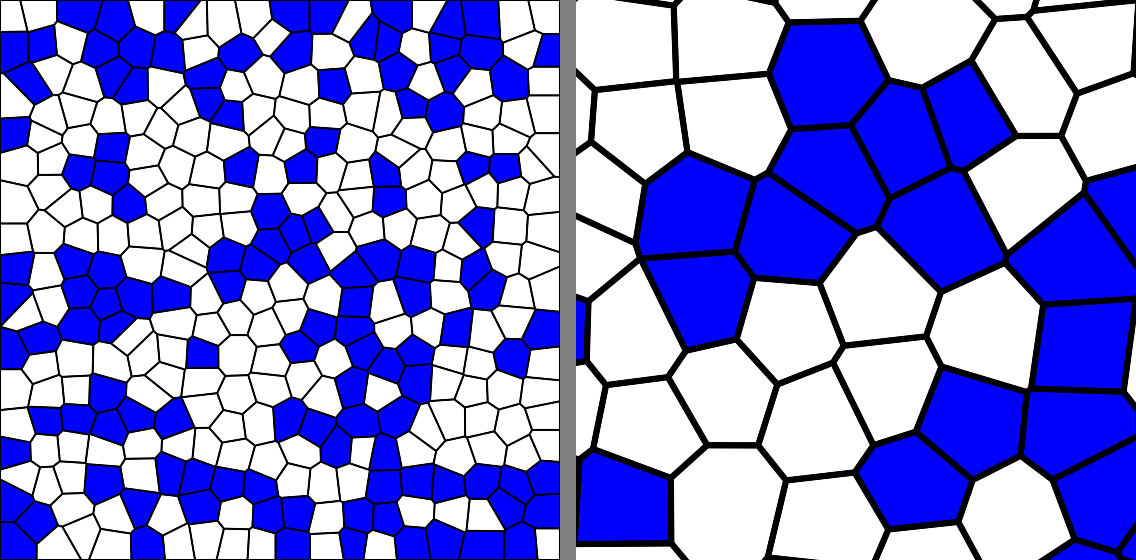
Left: the whole. Right: its middle third, enlarged.
This pattern is drawn by a WebGL 2 fragment shader. Its source:

```glsl
#version 300 es
precision highp float;
precision highp int;
// Irregular mosaic of white and blue polygons with thin black outlines.
// Jittered grid sites are pushed apart, then a Voronoi diagram is drawn
// from the exact distance to each cell's nearest side.

uniform vec2 u_resolution;
out vec4 fragColor;

const int GRID = 18;               // sites along each side of the canvas
const float JITTER = 0.88;         // random offset, in grid steps
const float SPACING = 1.0;         // sites closer than this repel
const float RIM_GAP = 0.45;        // least distance of a site from the rim
const float BLUE_SHARE = 0.39;
const float LINE_HALF_WIDTH = 0.0019;
const float RIM_WIDTH = 0.002;

const vec3 WHITE = vec3(1.0);
const vec3 BLUE = vec3(0.0, 0.0, 1.0);
const vec3 BLACK = vec3(0.0);

// Integer hash (PCG style): three values in 0..1 for a grid square.
vec3 hash3(ivec2 id, uint seed) {
    uvec3 v = uvec3(uint(id.x), uint(id.y), seed) * 1664525u + 1013904u;
    v.x += v.y * v.z;
    v.y += v.z * v.x;
    v.z += v.x * v.y;
    v ^= v >> 16u;
    v.x += v.y * v.z;
    v.y += v.z * v.x;
    v.z += v.x * v.y;
    return vec3(v >> 8u) / 16777216.0;
}

vec2 jitteredSite(ivec2 id, float jitter) {
    return vec2(id) + 0.5 + jitter * (hash3(id, 7u).xy - 0.5);
}

// Moves a site away from crowding neighbours to even out the cell sizes.
vec2 relaxedSite(ivec2 id, float jitter, float spacing) {
    vec2 site = jitteredSite(id, jitter);
    vec2 push = vec2(0.0);
    for (int y = -1; y <= 1; y++) {
        for (int x = -1; x <= 1; x++) {
            if (x == 0 && y == 0) continue;
            vec2 away = site - jitteredSite(id + ivec2(x, y), jitter);
            float dist = max(length(away), 1e-4);
            push += away / dist * 0.5 * max(spacing - dist, 0.0);
        }
    }
    site += clamp(push, -0.5, 0.5);
    return clamp(site, vec2(RIM_GAP), vec2(float(GRID) - RIM_GAP));
}

bool insideGrid(ivec2 id) {
    return all(greaterThanEqual(id, ivec2(0))) && all(lessThan(id, ivec2(GRID)));
}

// Returns the distance to the nearest cell side; nearestId names the cell.
float voronoiEdge(vec2 p, out ivec2 nearestId) {
    ivec2 base = ivec2(floor(p));
    vec2 sites[25];
    int nearest = 0;
    float nearestDist = 1e6;

    // Nearest site
    for (int i = 0; i < 25; i++) {
        ivec2 id = base + ivec2(i % 5, i / 5) - 2;
        sites[i] = vec2(1e3);
        if (!insideGrid(id)) continue;
        sites[i] = relaxedSite(id, JITTER, SPACING);
        float dist = distance(p, sites[i]);
        if (dist < nearestDist) {
            nearestDist = dist;
            nearest = i;
            nearestId = id;
        }
    }

    // Nearest bisector between that site and the others
    vec2 own = sites[nearest];
    float edge = 1e6;
    for (int i = 0; i < 25; i++) {
        vec2 across = sites[i] - own;
        if (i == nearest || dot(across, across) < 1e-6) continue;
        edge = min(edge, dot(0.5 * (own + sites[i]) - p, normalize(across)));
    }
    return edge;
}

// Coverage of a band reaching from distance 0 to width.
float band(float dist, float width, float pixel) {
    return 1.0 - smoothstep(width - 0.5 * pixel, width + 0.5 * pixel, dist);
}

void main() {
    vec2 uv = gl_FragCoord.xy / u_resolution;
    float pixel = 1.0 / min(u_resolution.x, u_resolution.y);

    // Cell fill
    ivec2 cell = ivec2(0);
    float edge = voronoiEdge(uv * float(GRID), cell) / float(GRID);
    vec3 color = hash3(cell, 31u).z < BLUE_SHARE ? BLUE : WHITE;

    // Outlines and canvas rim
    vec2 toRim = min(uv, 1.0 - uv);
    float ink = max(band(edge, LINE_HALF_WIDTH, pixel),
                    band(min(toRim.x, toRim.y), RIM_WIDTH, pixel));
    fragColor = vec4(mix(color, BLACK, ink), 1.0);
}
```
